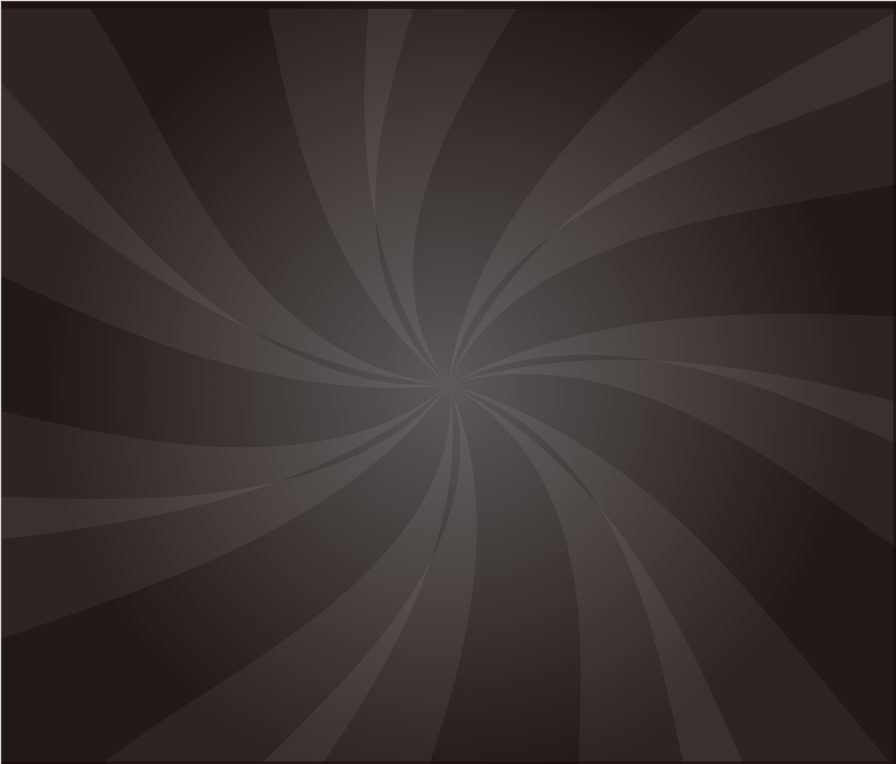
Write a Shadertoy shader that draws this background.

```glsl
const vec3 DARK_BROWN = vec3(0.137, 0.097, 0.087);
const vec3 GLOW_GREY = vec3(0.357, 0.346, 0.343);
const vec3 RIM_DARK = vec3(0.09, 0.04, 0.03);
const vec3 HAIRLINE = vec3(0.88, 0.87, 0.86);
const vec2 CENTER = vec2(0.5008, 0.4965);
const float GLOW_RADIUS = 0.53;       // in canvas heights
const float BLADE_LIGHT = 0.045;
const float SPOKES = 7.0;
const float BASE_ANGLE = 110.7;       // degrees
const float TOP_MARGIN = 0.0115;
const float RIM_WIDTH = 0.0035;
const float HAIRLINE_WIDTH = 0.0016;

// Blade edges in degrees, as a + b*r + c*r*r:
// x, y bound the leading blade; z, w bound the trailing blade.
const vec4 EDGE_START = vec4(25.4, 23.1, 12.9, 11.9);
const vec4 EDGE_TWIST = vec4(-64.4, -118.0, -63.6, -127.8);
const vec4 EDGE_BEND = vec4(37.0, 78.0, 34.0, 90.0);

// Soft coverage of an angle lying between two edges.
float band(float angle, float high, float low, float soft) {
    return smoothstep(-soft, soft, high - angle)
         * smoothstep(-soft, soft, angle - low);
}

// Number of blades covering a point, from 0 to 2.
float bladeCover(vec2 p, float pixel) {
    float r = max(length(p), 1e-4);
    vec4 edges = EDGE_START + r * (EDGE_TWIST + r * EDGE_BEND);
    float middle = 0.5 * (edges.x + edges.w);
    float sector = 360.0 / SPOKES;
    float angle = degrees(atan(p.y, p.x)) - BASE_ANGLE - middle;
    angle = mod(angle + 0.5 * sector, sector) - 0.5 * sector;
    edges -= middle;
    float soft = min(degrees(0.6 * pixel / r), 8.0);
    return band(angle, edges.x, edges.y, soft)
         + band(angle, edges.z, edges.w, soft);
}

// Soft mask of a strip along a border, from the distance to it.
float strip(float dist, float width, float pixel) {
    return clamp((width - dist) / pixel + 0.5, 0.0, 1.0);
}

void mainImage(out vec4 fragColor, in vec2 fragCoord) {
    vec2 uv = fragCoord / iResolution.xy;
    float aspect = iResolution.x / iResolution.y;
    float pixel = 1.0 / iResolution.y;
    vec2 p = uv - CENTER;

    // Round central glow
    float glow = max(0.0, 1.0 - length(p * vec2(aspect, 1.0)) / GLOW_RADIUS);
    vec3 color = mix(DARK_BROWN, GLOW_GREY, glow);

    // Curved translucent blades, stretched with the canvas
    float topStrip = strip(1.0 - uv.y, TOP_MARGIN, pixel);
    color += BLADE_LIGHT * bladeCover(p, pixel) * (1.0 - topStrip);
    color = mix(color, RIM_DARK, 0.3 * topStrip);

    // Dark rim at the bottom and right, pale hairline at the top and left
    float darkSide = min(uv.y, (1.0 - uv.x) * aspect);
    float paleSide = min(1.0 - uv.y, uv.x * aspect);
    color = mix(color, RIM_DARK, 0.6 * strip(darkSide, RIM_WIDTH, pixel));
    color = mix(color, HAIRLINE, strip(paleSide, HAIRLINE_WIDTH, pixel));

    fragColor = vec4(color, 1.0);
}
```
